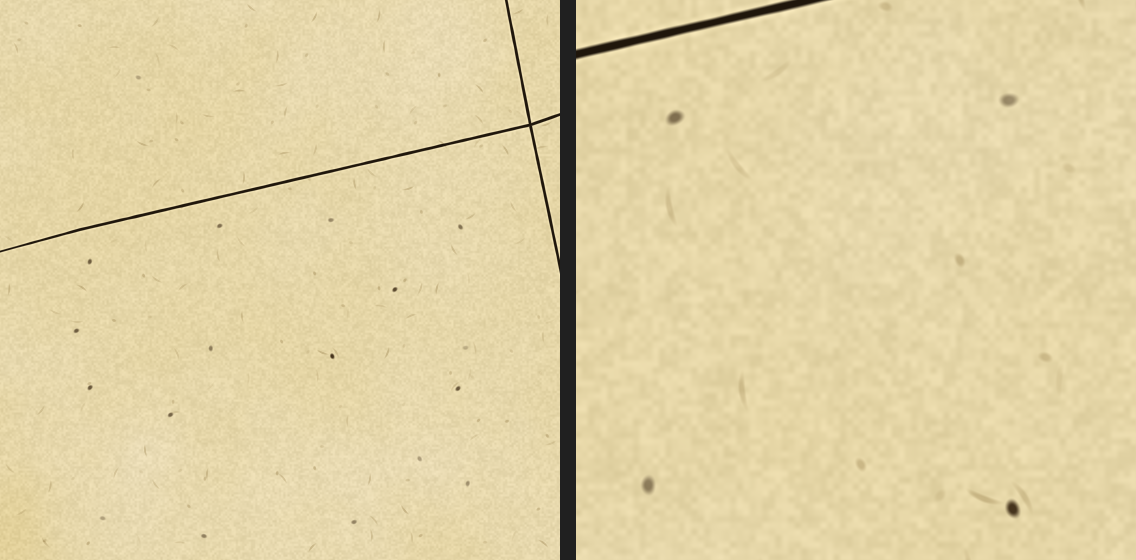
Left: the whole. Right: its middle third, enlarged.
This texture is drawn by a Shadertoy shader. Its source:

```glsl
// Aged cream paper crossed by two thin ink rules that meet near the upper right.
// Layered value noise gives stains and grain; hashed grids scatter specks and fibres;
// the rules are distances to short segments, edged with a faint pale halo.

const vec3 PAPER = vec3(0.900, 0.842, 0.664);
const vec3 PALE  = vec3(0.917, 0.862, 0.712);
const vec3 TAN   = vec3(0.885, 0.815, 0.600);
const vec3 INK   = vec3(0.120, 0.085, 0.045);
const vec3 SPECK = vec3(0.270, 0.200, 0.110);
const vec3 FIBRE = vec3(0.640, 0.550, 0.350);

const float RULE_HALF_WIDTH = 0.0025;
const float HALO_WIDTH = 0.0045;
const float HALO_GAIN = 0.065;
const float GRAIN_CELLS = 260.0;
const float GRAIN_GAIN = 0.085;
const float SPECK_CELLS = 9.0;
const float FIBRE_CELLS = 17.0;

// Corners of the rules, origin at the lower left
const vec2 CROSSING   = vec2(0.947, 0.777);
const vec2 LEFT_END   = vec2(-0.010, 0.548);
const vec2 LEFT_BEND  = vec2(0.143, 0.590);
const vec2 RIGHT_END  = vec2(1.010, 0.799);
const vec2 TOP_END    = vec2(0.902, 1.010);
const vec2 BOTTOM_END = vec2(1.004, 0.505);

float hash(vec2 p) {
    uvec2 q = uvec2(ivec2(p)) * uvec2(1597u, 3812u);
    uint n = (q.x ^ (q.y + 7919u)) * 747796405u;
    n = (n ^ (n >> 15)) * 277803737u;
    n = (n ^ (n >> 13)) * 198491317u;
    return float((n ^ (n >> 16)) & 65535u) / 65535.0;
}

float valueNoise(vec2 p) {
    vec2 cell = floor(p), f = fract(p);
    f = f * f * (3.0 - 2.0 * f);
    float low  = mix(hash(cell), hash(cell + vec2(1, 0)), f.x);
    float high = mix(hash(cell + vec2(0, 1)), hash(cell + vec2(1, 1)), f.x);
    return mix(low, high, f.y);
}

float fbm(vec2 p) {
    float sum = 0.0, gain = 0.5;
    for (int i = 0; i < 4; i++) {
        sum += gain * valueNoise(p);
        p = mat2(1.6, 1.2, -1.2, 1.6) * p + 137.0;
        gain *= 0.5;
    }
    return sum / 0.9375;
}

float segment(vec2 p, vec2 a, vec2 b) {
    vec2 pa = p - a, ba = b - a;
    return length(pa - ba * clamp(dot(pa, ba) / dot(ba, ba), 0.0, 1.0));
}

// Soft blob around a centre, 1 inside and 0 far away
float blob(vec2 p, vec2 centre, vec2 radius) {
    vec2 q = (p - centre) / radius;
    return exp(-dot(q, q));
}

// One randomly turned, soft ellipse in some cells of a grid
float scatter(vec2 p, float cells, float chance, vec2 size, float seed) {
    vec2 cell = floor(p * cells);
    vec2 key = cell + seed;
    if (hash(key) > chance) return 0.0;
    vec2 jitter = vec2(hash(key + 101.0), hash(key + 211.0));
    vec2 q = p - (cell + mix(vec2(0.2), vec2(0.8), jitter)) / cells;
    float angle = 6.2832 * hash(key + 307.0);
    q = mat2(cos(angle), sin(angle), -sin(angle), cos(angle)) * q;
    q.y += 12.0 * q.x * q.x;
    float fade = mix(0.25, 1.0, hash(key + 401.0));
    return fade * (1.0 - smoothstep(0.35, 1.2, length(q / size)));
}

void mainImage(out vec4 fragColor, in vec2 fragCoord) {
    vec2 uv = fragCoord / iResolution.xy;
    float pixel = 1.0 / iResolution.y;

    // Broad stains: pale low down and at the upper right, tan along the left
    float mottle = fbm(uv * 5.0 + 20.0) - 0.5;
    float pale = blob(uv, vec2(0.18, 0.19), vec2(0.19, 0.15))
               + 0.8 * blob(uv, vec2(0.75, 0.10), vec2(0.30, 0.16))
               + 0.6 * blob(uv, vec2(0.75, 0.95), vec2(0.20, 0.15));
    float tan_ = blob(uv, vec2(0.0, 0.07), vec2(0.09, 0.20))
               + 0.4 * blob(uv, vec2(0.43, 0.85), vec2(0.20, 0.30))
               + 0.3 * blob(uv, vec2(0.10, 0.75), vec2(0.15, 0.25));
    vec3 colour = mix(PAPER, PALE, clamp(pale + 1.2 * mottle, 0.0, 1.0));
    colour = mix(colour, TAN, clamp(0.7 * tan_ - mottle, 0.0, 1.0));

    // Fine paper grain
    float grain = 0.7 * valueNoise(uv * GRAIN_CELLS + 50.0)
                + 0.3 * valueNoise(uv * GRAIN_CELLS * 0.4 + 900.0) - 0.5;
    colour += GRAIN_GAIN * grain * vec3(1.0, 1.0, 1.1);

    // Fibres and specks
    float fibres = scatter(uv, FIBRE_CELLS, 0.35, vec2(0.011, 0.0022), 1000.0);
    float flecks = scatter(uv, FIBRE_CELLS, 0.20, vec2(0.0045, 0.0030), 2000.0);
    float specks = scatter(uv, SPECK_CELLS, 0.28, vec2(0.0058, 0.0042), 3000.0);
    colour = mix(colour, FIBRE, 0.45 * fibres + 0.5 * flecks);
    colour = mix(colour, SPECK, specks);

    // Ink rules, thinner at the left end, with a pale halo
    float across = min(segment(uv, LEFT_END, LEFT_BEND), segment(uv, LEFT_BEND, CROSSING));
    across = min(across, segment(uv, CROSSING, RIGHT_END));
    float down = min(segment(uv, TOP_END, CROSSING), segment(uv, CROSSING, BOTTOM_END));
    float thinning = 0.0007 * (1.0 - smoothstep(0.05, 0.2, uv.x));
    float wobble = 0.0006 * (valueNoise(uv * 70.0 + 300.0) - 0.5);
    float edge = min(across + thinning, down) - RULE_HALF_WIDTH + wobble;
    colour += HALO_GAIN * (1.0 - smoothstep(0.0, HALO_WIDTH, edge));
    float soft = max(pixel * 0.75, 0.0012);
    colour = mix(colour, INK, 1.0 - smoothstep(-soft, soft, edge));

    fragColor = vec4(clamp(colour, 0.0, 1.0), 1.0);
}
```
